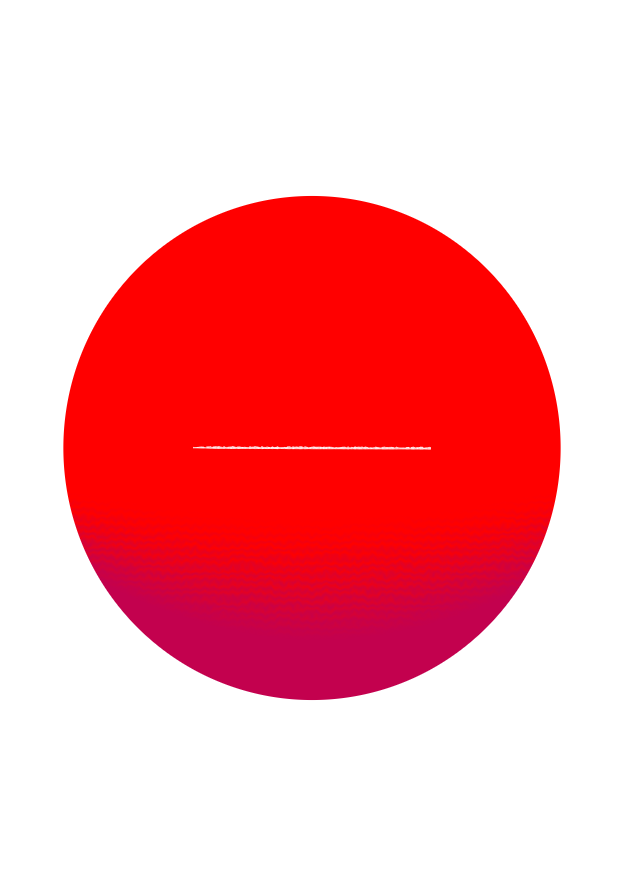
Reproduce this background procedurally as a WebGL 2 fragment shader.

```glsl
#version 300 es
precision highp float;
// A red disc on white whose foot sinks into crimson through a woven halftone,
// crossed by a thin chalk line. Ellipse and segment distances give the shapes;
// a curved gradient, a zigzag screen and value noise give the texture.
// Lengths are in canvas heights, measured from the centre.

uniform vec2 u_resolution;
out vec4 fragColor;

const vec3 WHITE = vec3(1.0);
const vec3 RED = vec3(1.0, 0.0, 0.0);
const vec3 CRIMSON = vec3(0.765, 0.005, 0.305);
const vec2 DISC_RADII = vec2(0.2775, 0.2813);
const vec2 WEAVE_CELL = vec2(0.0104, 0.0088);
const float LINE_HALF_LENGTH = 0.1328;

float hash(vec2 p) {
    vec3 q = fract(p.xyx * 0.1031);
    q += dot(q, q.yzx + 33.33);
    return fract((q.x + q.y) * q.z);
}

float valueNoise(vec2 p) {
    vec2 cell = floor(p);
    vec2 f = fract(p);
    f = f * f * (3.0 - 2.0 * f);
    float low = mix(hash(cell), hash(cell + vec2(1, 0)), f.x);
    float high = mix(hash(cell + vec2(0, 1)), hash(cell + vec2(1, 1)), f.x);
    return mix(low, high, f.y);
}

// Coverage of a shape from its signed distance
float coverage(float dist, float pixel) {
    return clamp(0.5 - dist / pixel, 0.0, 1.0);
}

// First-order signed distance to an ellipse
float ellipseDistance(vec2 p, vec2 radii) {
    float k = length(p / radii);
    return k * (k - 1.0) / max(length(p / (radii * radii)), 1e-4);
}

// Zigzag threads in rows, from -1 to 1
float weave(vec2 p, vec2 cell) {
    float zigzag = abs(fract(p.x / cell.x) - 0.5);
    float wobble = valueNoise(p * vec2(60.0, 110.0)) * 0.7;
    float row = fract(p.y / cell.y + zigzag * 0.6 + wobble);
    return 1.0 - 4.0 * abs(row - 0.5);
}

// Share of crimson: the fade climbs towards the sides of the disc
float crimsonShade(vec2 p) {
    float bend = p.x * p.x;
    float top = -0.076 + 0.40 * bend;
    float foot = -0.215 + 1.05 * bend + 0.03 * max(-p.x, 0.0);
    float fade = clamp((top - p.y) / (top - foot), 0.0, 1.0);
    float tone = mix(fade * fade, smoothstep(0.0, 1.0, fade), 0.6);
    float screen = weave(p, WEAVE_CELL) * 0.16;
    float grain = (valueNoise(p * 420.0) - 0.5) * 0.14;
    float midtones = 4.0 * fade * (1.0 - fade);
    return clamp(tone + (screen + grain) * midtones, 0.0, 1.0);
}

// Rough, slightly tilted stroke that thins at its left end
float chalkLine(vec2 p, float halfLength, float pixel) {
    float along = p.x / halfLength;
    float rough = valueNoise(vec2(p.x * 520.0, 7.0)) - 0.5;
    float width = mix(0.0007, 0.0013, smoothstep(-1.0, -0.75, along));
    float offset = abs(p.y + 0.0004 * along - 0.0005 * rough);
    float dist = max(offset - width - 0.0007 * rough, abs(p.x) - halfLength);
    float chalk = mix(0.72, 1.0, valueNoise(p * vec2(620.0, 900.0)));
    return coverage(dist, pixel) * chalk;
}

void main() {
    float pixel = 1.0 / u_resolution.y;
    vec2 p = (gl_FragCoord.xy - 0.5 * u_resolution) * pixel;

    vec3 disc = mix(RED, CRIMSON, crimsonShade(p));
    disc = mix(disc, WHITE, chalkLine(p, LINE_HALF_LENGTH, pixel));

    float inside = coverage(ellipseDistance(p, DISC_RADII), pixel);
    fragColor = vec4(mix(WHITE, disc, inside), 1.0);
}
```
